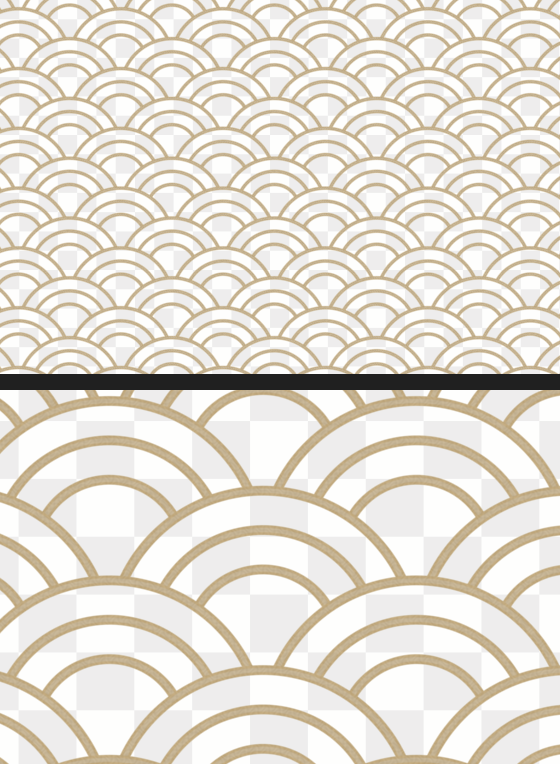
Top: the whole. Bottom: its middle third, enlarged.
Write a Shadertoy shader that draws this pattern.

```glsl
// Lengths are fractions of the canvas width, measured from the top left.
const float SCALE_PITCH = 0.1828;
const float ROW_STEP = 0.05339;
const vec2 FIRST_APEX = vec2(0.0329, 0.0156);
const float RADIUS = 0.0914;
const float RING_GAP = 0.02344;
const int RINGS = 3;
const int ROWS_DEEP = 4;
const float LINE_HALF = 0.0029;
const float CORE_HALF = 0.0013;
const float CHECK_SIZE = 0.03444;
const float GRAIN = 0.02;

const vec3 WHITE = vec3(0.995, 0.995, 0.992);
const vec3 GREY = vec3(0.932, 0.931, 0.929);
const vec3 GOLD_EDGE = vec3(0.755, 0.662, 0.495);
const vec3 GOLD_CORE = vec3(0.770, 0.702, 0.580);
const float PI = 3.14159265;

// Checkerboard with edges softened over one pixel
vec3 checkerboard(vec2 p, float pixel) {
    vec2 wave = sin(PI * p / CHECK_SIZE) * CHECK_SIZE / (PI * pixel);
    vec2 side = clamp(2.0 * wave, -1.0, 1.0);
    return mix(WHITE, GREY, 0.5 + 0.5 * side.x * side.y);
}

// Distance to the nearest of the concentric ring lines
float ringDistance(float r) {
    float nearest = 1.0;
    for (int i = 0; i < RINGS; i++) {
        nearest = min(nearest, abs(r - RADIUS + float(i) * RING_GAP));
    }
    return nearest;
}

// Faint mottling from layered sines
float grain(vec2 p) {
    float a = sin(p.x * 1130.0 + 2.0 * sin(p.y * 790.0));
    float b = sin(p.y * 1370.0 + 2.0 * sin(p.x * 910.0));
    return GRAIN * a * b;
}

// Position relative to the nearest scale centre in a row
vec2 scaleOffset(vec2 p, float row) {
    float shift = 0.5 * SCALE_PITCH * mod(row, 2.0);
    float x = p.x - FIRST_APEX.x - shift;
    x -= SCALE_PITCH * round(x / SCALE_PITCH);
    return vec2(x, p.y - FIRST_APEX.y - row * ROW_STEP - RADIUS);
}

void mainImage(out vec4 fragColor, in vec2 fragCoord) {
    float pixel = 1.0 / iResolution.x;
    vec2 p = vec2(fragCoord.x, iResolution.y - fragCoord.y) * pixel;

    vec3 paper = checkerboard(p, pixel);
    vec3 color = paper;
    float frontRow = floor((p.y - FIRST_APEX.y) / ROW_STEP) + 1.0;
    float mottle = grain(p);

    // Rows overlap from back to front, each lower row covering the last
    for (int i = ROWS_DEEP - 1; i >= 0; i--) {
        float r = length(scaleOffset(p, frontRow - float(i)));
        float d = ringDistance(r);
        float cover = 1.0 - smoothstep(-pixel, pixel, r - RADIUS);
        float line = 1.0 - smoothstep(-pixel, pixel, d - LINE_HALF);
        float core = 1.0 - smoothstep(-pixel, pixel, d - CORE_HALF);
        vec3 gold = mix(GOLD_EDGE, GOLD_CORE, core) + mottle;
        color = mix(color, paper, cover);
        color = mix(color, gold, line);
    }

    fragColor = vec4(color, 1.0);
}
```
